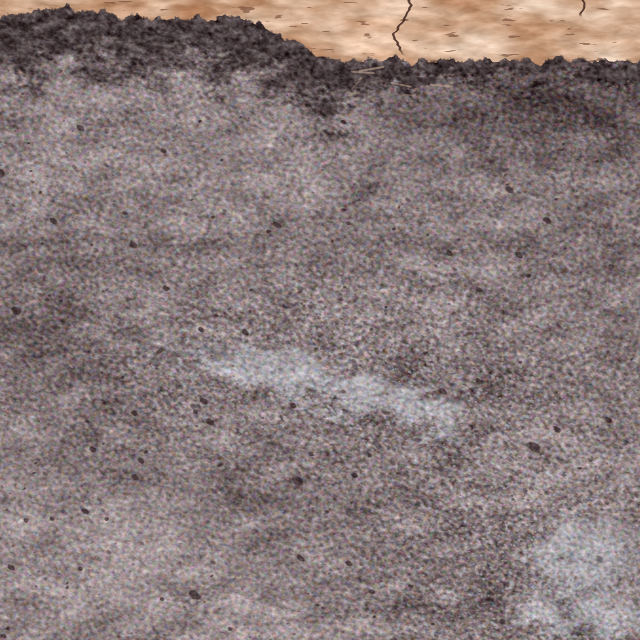
Reproduce this texture procedurally as a WebGL 2 fragment shader.

```glsl
#version 300 es
precision highp float;

uniform vec2 u_resolution;
out vec4 fragColor;

vec2 hash2(vec2 cell) {
  vec3 q = fract(cell.xyx * vec3(0.1031, 0.1030, 0.0973));
  q += dot(q, q.yzx + 33.33);
  return fract((q.xx + q.yz) * q.zy);
}

float corner(vec2 cell, vec2 f, vec2 offset) {
  return dot(hash2(cell + offset) * 2.0 - 1.0, f - offset);
}

float gradientNoise(vec2 p) {
  vec2 cell = floor(p), f = p - cell;
  vec2 u = f * f * f * (f * (f * 6.0 - 15.0) + 10.0);
  float low = mix(corner(cell, f, vec2(0, 0)), corner(cell, f, vec2(1, 0)), u.x);
  float high = mix(corner(cell, f, vec2(0, 1)), corner(cell, f, vec2(1, 1)), u.x);
  return 1.4 * mix(low, high, u.y);
}

float fbm(vec2 p, int octaves) {
  float sum = 0.0, amp = 0.5;
  for (int i = 0; i < octaves; i++) {
    sum += amp * gradientNoise(p);
    p = mat2(1.7, 1.0, -1.0, 1.7) * p + 17.3;
    amp *= 0.5;
  }
  return sum;
}

float blob(vec2 p, vec2 centre, vec2 radius) {
  vec2 q = (p - centre) / radius;
  return exp(-dot(q, q));
}

float segment(vec2 p, vec2 a, vec2 b) {
  vec2 ab = b - a;
  return length(p - a - ab * clamp(dot(p - a, ab) / dot(ab, ab), 0.0, 1.0));
}

// Scattered flattened grains: coverage from 0 to 1
float grains(vec2 p, float scale, float density, float seed) {
  vec2 q = p * scale * vec2(1.0, 1.3), cell = floor(q);
  float cover = 0.0, soft = 0.04 + 0.7 * scale / u_resolution.y;
  for (int y = -1; y <= 1; y++)
    for (int x = -1; x <= 1; x++) {
      vec2 id = cell + vec2(x, y) + seed, r = hash2(id + 71.7);
      vec2 d = q - (cell + vec2(x, y)) - hash2(id);
      d.y += d.x * (r.y - 0.5);
      float radius = 0.16 + 0.32 * r.y * r.y + 0.12 * gradientNoise(q * 2.5);
      float shape = 1.0 - smoothstep(-soft, soft, length(d) - radius);
      cover = max(cover, shape * step(r.x, density));
    }
  return cover;
}

vec3 wallColour(vec2 p) {
  float broad = fbm(p * vec2(9.0, 22.0) + 2.0, 4);
  float streaks = fbm(p * vec2(24.0, 70.0) + 0.6 * broad, 4);
  vec3 colour = vec3(0.80, 0.645, 0.53) + broad * vec3(0.30, 0.42, 0.48) + streaks * 0.26;
  colour += 0.09 * blob(p, vec2(0.59, 0.94), vec2(0.05, 0.05));
  // Sparse scratches and two cracks
  float scratch = smoothstep(0.24, 0.34, fbm(p * vec2(22.0, 110.0) + 40.0, 3));
  float bend = 0.628 + 0.012 * sin(p.y * 65.0) + 0.03 * fbm(p * vec2(5.0, 40.0), 3);
  float crack = 1.0 - smoothstep(0.0008, 0.003, abs(p.x - bend));
  float shortCrack = 1.0 - smoothstep(0.0008, 0.003, abs(p.x - bend - 0.275));
  crack = max(crack * smoothstep(0.91, 0.925, p.y), shortCrack * smoothstep(0.972, 0.98, p.y));
  colour = mix(colour, vec3(0.46, 0.30, 0.23), 0.65 * scratch);
  return mix(colour, vec3(0.25, 0.15, 0.13), 0.85 * crack);
}

void main() {
  vec2 p = gl_FragCoord.xy / u_resolution;
  float broad = fbm(p * vec2(3.0, 6.0) + 3.0, 4);
  float mid = fbm(p * vec2(15.0, 30.0) + 21.0, 5);
  float fine = fbm(mat2(0.9, 0.3, -0.3, 0.9) * p * vec2(125.0, 160.0), 2);
  vec2 warped = p + 0.07 * vec2(mid, fbm(p * vec2(22.0, 30.0) + 60.0, 5)) + 0.012 * fine;

  float edge = mix(0.972, 0.906, smoothstep(0.36, 0.54, p.x)) + 0.014 * sin(p.x * 15.0) * step(p.x, 0.2094)
    + 0.022 * fbm(vec2(p.x * 35.0, 4.0), 5);
  float depth = edge - p.y;

  // Pale dust: a slanting streak and patches at the lower right
  float across = (warped.y - 0.48 + 0.23 * (p.x - 0.15)) / mix(0.026, 0.042, p.x);
  float streak = exp(-across * across) * smoothstep(0.1, 0.46, p.x) * (1.0 - smoothstep(0.7, 0.74, warped.x));
  float patches = blob(warped, vec2(0.91, 0.13), vec2(0.09, 0.06)) + blob(warped, vec2(0.92, 0.03), vec2(0.11, 0.03));
  float dust = smoothstep(0.12, 0.85, streak + patches);
  float grit = clamp(blob(p, vec2(0.52, 0.43), vec2(0.34, 0.15)) + blob(p, vec2(0.82, 0.12), vec2(0.26, 0.24)), 0.0, 1.0);

  // Ground tone with worn and shaded areas
  float tone = 0.2 * broad + 0.26 * mid + (0.36 + 0.16 * grit) * fine;
  tone += 0.05 * blob(p, vec2(0.2, 0.15), vec2(0.35, 0.22)) + 0.04 * blob(p, vec2(0.25, 0.74), vec2(0.35, 0.12));
  tone -= 0.08 * blob(p, vec2(0.02, 0.5), vec2(0.18, 0.09)) + 0.08 * blob(p, vec2(0.6, 0.27), vec2(0.3, 0.09));
  tone -= 0.17 * (1.0 - smoothstep(0.02, 0.28, depth)) * smoothstep(0.3, 0.85, p.x);
  vec3 colour = vec3(0.535, 0.483, 0.487) + tone;
  colour = mix(colour, vec3(0.68, 0.665, 0.685) + 0.36 * fine + 0.2 * mid, 0.9 * dust);

  // Coloured speckle
  vec2 s = mat2(0.8, 0.6, -0.6, 0.8) * p * 135.0;
  colour += 0.1 * vec3(gradientNoise(s + 11.0), 0.6 * gradientNoise(s + 47.0), gradientNoise(s + 83.0));

  // Damp soil crumbling out below the wall
  float reach = mix(0.09, 0.03, smoothstep(0.5, 0.66, p.x));
  float soil = 1.0 - smoothstep(0.4, 1.45, (depth + 0.13 * mid + 0.03 * fine) / reach);
  float clumps = fbm(p * vec2(40.0, 65.0) + 5.0, 4);
  colour = mix(colour, vec3(0.26, 0.215, 0.222) + 0.34 * clumps + 0.3 * fine, 0.9 * soil);

  // Grit, crumbs and a few pebbles
  float pale = grains(p, 135.0, 0.03 + 0.2 * grit, 13.0);
  float dark = grains(p, 120.0, 0.04 + 0.1 * grit, 57.0);
  float crumbs = grains(p, 75.0, 0.02, 101.0);
  float pebbles = grains(p, 48.0, 0.004, 211.0);
  colour = mix(colour, vec3(0.74, 0.74, 0.77), pale * (0.25 + 0.35 * grit) * (1.0 - 0.6 * soil));
  colour = mix(colour, vec3(0.29, 0.235, 0.245), 0.55 * dark * (1.0 - 0.6 * dust));
  colour = mix(colour, vec3(0.22, 0.16, 0.17) + 0.2 * fine, 0.75 * max(crumbs, pebbles) * (1.0 - 0.5 * dust));

  // Loose straw
  for (int i = 0; i < 11; i++) {
    vec2 r = hash2(vec2(i, 5)), t = hash2(vec2(i, 29));
    vec2 start = vec2(0.53 + 0.18 * r.x, 0.85 + 0.04 * r.y);
    float d = segment(p, start, start + vec2(0.008 + 0.03 * t.x, 0.03 * (t.y - 0.4)));
    colour = mix(colour, vec3(0.70, 0.60, 0.53), (0.25 + 0.5 * t.x) * (1.0 - smoothstep(0.0004, 0.0026, d)));
  }

  float wall = 1.0 - smoothstep(-0.002, 0.002, depth + 0.008 * fine);
  fragColor = vec4(clamp(mix(colour, wallColour(p), wall), 0.0, 1.0), 1.0);
}
```
